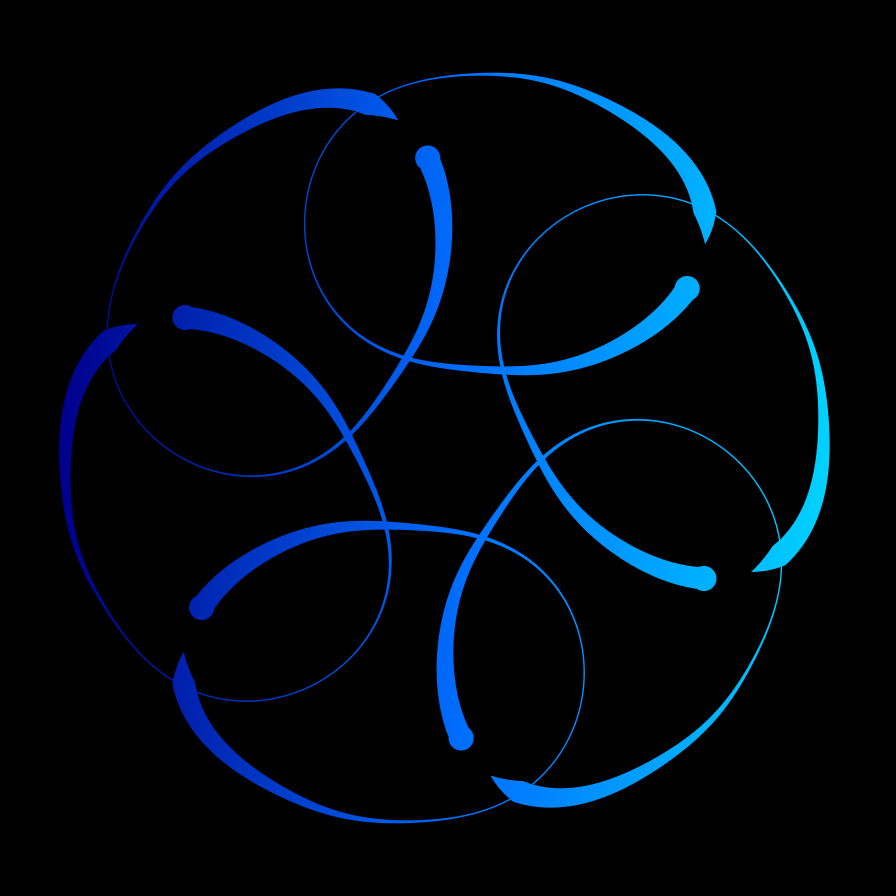
Reproduce this background procedurally as a WebGL 2 fragment shader.

```glsl
#version 300 es
precision highp float;

#define LOOPS 6
#define HUB vec2(0.496, 0.5)
#define LOOP_CENTER vec2(0.0638, 0.2513)
#define LOOP_AXES vec2(0.2214, 0.1654)
#define HAIRLINE 0.0008
#define BLADE_WIDTH 0.0125
#define TAIL_WIDTH 0.0148
#define CAP_RADIUS 0.0140
#define TIP_ANGLE -0.105
#define CAP_ANGLE 5.943

const float TAU = 6.2831853;

uniform vec2 u_resolution;
out vec4 fragColor;

// Cosine and sine weights that turn the ellipse into an egg
const vec2 EGG[5] = vec2[5](
    vec2(-0.00167, -0.00156), vec2(0.00147, -0.00326),
    vec2(0.00358, -0.00195), vec2(-0.00126, 0.0), vec2(0.00232, 0.0));

vec2 direction(float angle) {
    return vec2(cos(angle), sin(angle));
}

float loopRadius(float angle) {
    float radius = 1.0 / length(direction(angle) / LOOP_AXES) + 0.0024;
    for (int k = 0; k < 5; k++) {
        radius += dot(EGG[k], direction(float(k + 1) * angle));
    }
    return radius;
}

// Half width: a pointed blade at one end, a hairline, then a widening tail
float halfWidth(float angle) {
    float blade = max(1.0 - angle / 2.27, 0.0);
    float tail = max(angle / 3.1416 - 1.0, 0.0);
    float width = HAIRLINE + BLADE_WIDTH * blade * blade + TAIL_WIDTH * tail * tail;
    return width * clamp((angle - TIP_ANGLE) / 0.157, 0.0, 1.0);
}

// Signed distance to one open, tapered loop
float strokeDistance(vec2 p) {
    p -= LOOP_CENTER;
    float angle = mod(atan(p.y, p.x) + 0.175, TAU) - 0.175;
    float radius = loopRadius(angle);
    float slope = (loopRadius(angle + 0.01) - radius) / (0.01 * radius);
    float d = abs(length(p) - radius) / sqrt(1.0 + slope * slope) - halfWidth(angle);
    if (angle < TIP_ANGLE || angle > CAP_ANGLE) d = 1.0;
    vec2 cap = direction(CAP_ANGLE) * loopRadius(CAP_ANGLE);
    return min(d, length(p - cap) - CAP_RADIUS);
}

void main() {
    float scale = min(u_resolution.x, u_resolution.y);
    vec2 uv = (gl_FragCoord.xy - 0.5 * u_resolution) / scale + 0.5;

    // Rotated copies around the hub
    vec2 p = uv - HUB;
    vec2 turn = direction(TAU / float(LOOPS));
    float d = 1.0;
    for (int i = 0; i < LOOPS; i++) {
        d = min(d, strokeDistance(p));
        p = mat2(turn.x, turn.y, -turn.y, turn.x) * p;
    }
    float coverage = clamp(0.5 - d * scale, 0.0, 1.0);

    // Navy to cyan from left to right
    float across = clamp((uv.x - 0.07) / 0.85, 0.0, 1.0);
    vec3 ink = vec3(0.0, 0.82 * across, min(0.55 + 0.85 * across, 1.0));
    fragColor = vec4(ink * coverage, 1.0);
}
```
